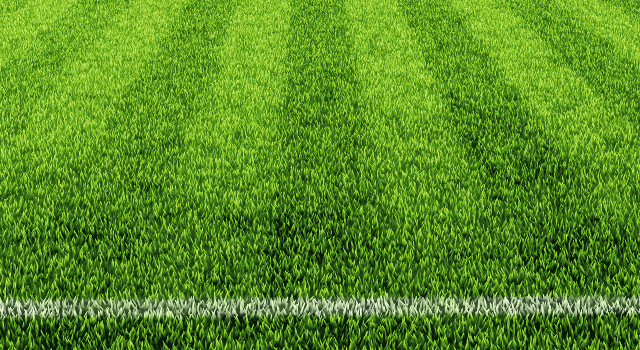
A WebGL 2 fragment shader for this texture:

```glsl
#version 300 es
precision highp float;
// Draws a mown lawn in perspective, with fanning stripes and a painted chalk line.

uniform vec2 u_resolution;
out vec4 outColor;

// Layout, in units of canvas height
const float HORIZON = 1.533;        // height where the stripes converge
const float VANISH_X = 0.883;
const float STRIPE_WIDTH = 0.28;    // per unit of depth
const float STRIPE_SHIFT = 0.336;
const float LINE_Y = 0.118;
const float LINE_TILT = 0.006;
const float LINE_HALF = 0.027;

// Blades, in units of one row of grass
const float ROW_STEP = 0.0092;      // row height per unit of depth
const float COLUMN = 0.6;
const float BLADE_HALF = 0.24;
const float LEAN = 2.3;

// Hollows where the turf lies darker: centre, then radii
const int HOLLOW_COUNT = 7;
const vec4 HOLLOWS[HOLLOW_COUNT] = vec4[HOLLOW_COUNT](
    vec4(0.79, 0.36, 0.20, 0.04), vec4(0.90, 0.27, 0.17, 0.03),
    vec4(1.64, 0.30, 0.22, 0.05), vec4(1.36, 0.64, 0.13, 0.05),
    vec4(0.12, 0.49, 0.16, 0.03), vec4(0.24, 0.33, 0.24, 0.04),
    vec4(1.57, 0.51, 0.16, 0.06));

// Colours, from shade to sunlit tip
const vec3 SOIL = vec3(0.03, 0.10, 0.02);
const vec3 SHADOW = vec3(0.12, 0.26, 0.07);
const vec3 DEEP = vec3(0.23, 0.44, 0.09);
const vec3 LEAF = vec3(0.36, 0.62, 0.11);
const vec3 LIT = vec3(0.56, 0.78, 0.17);
const vec3 TIP = vec3(0.75, 0.90, 0.36);
const vec3 GLOSS = vec3(0.60, 0.75, 0.42);
const vec3 CHALK = vec3(0.88, 0.94, 0.81);

vec3 hash3(vec2 p) {
    vec3 q = fract(p.xyx * vec3(0.1031, 0.1030, 0.0973));
    q += dot(q, q.yxz + 33.33);
    return fract((q.xxy + q.yzz) * q.zyx);
}

// Distance to the nearest scattered point
float cellular(vec2 p) {
    vec2 cell = floor(p);
    float nearest = 2.0;
    for (int j = -1; j <= 1; j++)
    for (int i = -1; i <= 1; i++) {
        vec2 id = cell + vec2(i, j);
        nearest = min(nearest, length(id + hash3(id + 300.0).xy - p));
    }
    return nearest;
}

// Overlapping blades, painted far to near: x is shade, y is a random value per blade
vec2 grass(vec2 p, float pixel) {
    vec2 blade = vec2(0.04, 0.5);
    float firstRow = floor(log(HORIZON - p.y) / ROW_STEP);
    for (int i = 0; i < 4; i++) {
        float row = firstRow + float(i);
        float depth = exp(row * ROW_STEP);
        float size = depth * ROW_STEP;
        float column = floor(p.x / (size * COLUMN));
        float soft = 0.5 * pixel / size;
        for (int j = -2; j <= 2; j++) {
            vec2 id = vec2(column + float(j), row + 200.0);
            vec3 h = hash3(id);
            vec3 k = hash3(id + 517.0);
            vec2 root = vec2((id.x + h.x) * size * COLUMN, HORIZON - depth - h.y * size);
            vec2 q = (p - root) / size;
            float t = q.y / (1.2 + 1.6 * h.z);
            float edge = abs(q.x - (k.x - 0.5) * LEAN * t) - BLADE_HALF * (1.0 - t * t);
            float cover = 1.0 - smoothstep(-soft, soft, edge);
            cover *= step(0.0, t) * (1.0 - smoothstep(0.85, 1.0, t));
            float shade = mix(0.05, 1.0, clamp(t * 1.4, 0.0, 1.0)) * (0.25 + 0.95 * k.y);
            blade = mix(blade, vec2(shade, k.z), cover);
        }
    }
    return blade;
}

// Soft light and dark tufts, flattened by the low viewpoint
float patches(vec2 p, float depth) {
    vec2 g = vec2((p.x - VANISH_X) / depth, log(depth));
    float waves = sin(g.x * 9.0 + 2.0 * sin(g.y * 13.0)) * sin(g.y * 31.0 + 1.6 * sin(g.x * 6.0));
    float tufts = cellular(g * vec2(14.0, 34.0)) + 0.7 * cellular(g * vec2(37.0, 75.0) + 9.0);
    float tone = 0.03 * waves + 0.25 * (0.85 - tufts);
    for (int i = 0; i < HOLLOW_COUNT; i++) {
        vec2 q = (p - HOLLOWS[i].xy) / HOLLOWS[i].zw;
        tone -= 0.11 * exp(-dot(q, q));
    }
    return tone;
}

vec3 grassColor(float tone) {
    vec3 c = mix(SOIL, SHADOW, smoothstep(0.0, 0.17, tone));
    c = mix(c, DEEP, smoothstep(0.12, 0.40, tone));
    c = mix(c, LEAF, smoothstep(0.35, 0.62, tone));
    c = mix(c, LIT, smoothstep(0.57, 0.86, tone));
    return mix(c, TIP, smoothstep(0.86, 1.25, tone));
}

void main() {
    vec2 p = gl_FragCoord.xy / u_resolution.y;
    float depth = HORIZON - p.y;
    vec2 blade = grass(p, 1.0 / u_resolution.y);

    // Mown stripes: ragged edges, fading toward the viewer and the left
    float s = (p.x - VANISH_X) / (depth * STRIPE_WIDTH) + STRIPE_SHIFT + 0.15 * (blade.y - 0.5);
    float stripe = smoothstep(-0.3, 0.3, -sin(s * 3.14159)) - 0.5;
    float stripeGain = mix(0.03, 0.20, smoothstep(0.15, 0.8, p.y));
    stripeGain *= mix(0.65, 1.0, smoothstep(0.1, 0.8, p.x));

    // Sunlight: strongest far away and on the left, dimmer before the line
    float light = mix(0.50, 0.80, smoothstep(0.15, 1.0, p.y));
    light += 0.08 * (1.0 - smoothstep(0.0, 0.9, p.x)) * smoothstep(0.2, 0.6, p.y);
    light -= 0.06 * (1.0 - smoothstep(0.06, 0.13, p.y));
    float contrast = mix(1.05, 0.85, p.y);
    float tone = light + stripe * stripeGain + patches(p, depth) + contrast * (blade.x - 0.45);
    vec3 color = grassColor(tone);
    color = mix(color, GLOSS, 0.7 * smoothstep(0.8, 0.95, blade.y) * smoothstep(0.35, 0.7, blade.x));

    // Chalk line, broken up by the blades
    float offset = abs(p.y - LINE_Y - LINE_TILT * p.x + 0.014 * (blade.y - 0.5));
    float band = 1.0 - smoothstep(LINE_HALF - 0.011, LINE_HALF + 0.006, offset);
    float wear = 0.8 + 0.12 * sin(p.x * 8.0 + 1.5 * sin(p.x * 5.0) + 1.0);
    float paint = band * wear * smoothstep(-0.15, 0.4, blade.x);
    color = mix(color, CHALK * (0.7 + 0.42 * blade.x), paint);

    outColor = vec4(clamp(color, 0.0, 1.0), 1.0);
}
```
